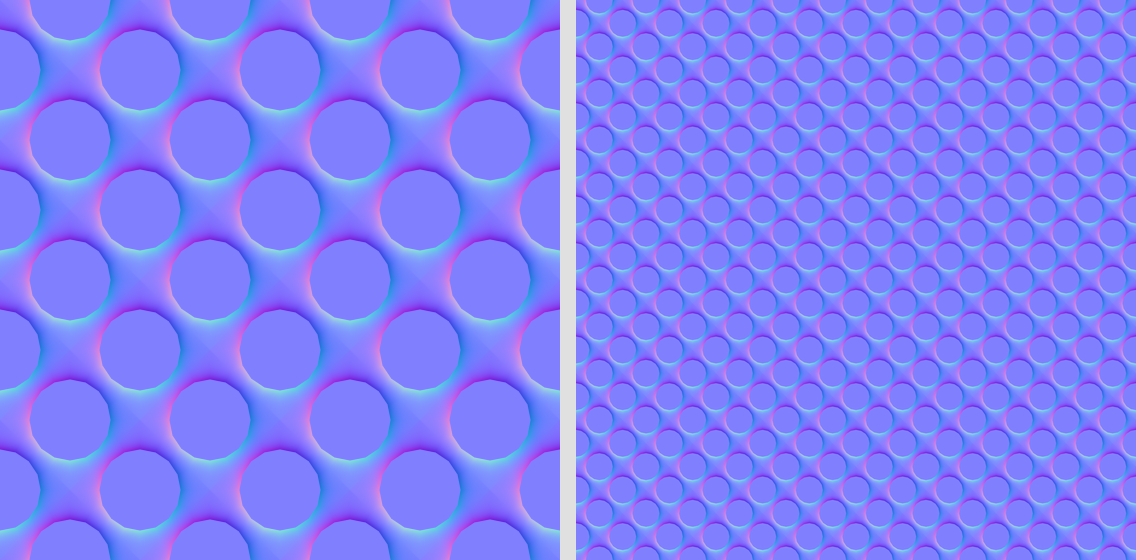
Left, the tile; right, the same tile 3 across and 3 down.
Reproduce this texture map procedurally as a Shadertoy shader.

```glsl
// Tangent-space normal map of a perforated sheet: staggered sixteen-sided holes
// with rims that slope down into them. Each hole adds a tilt towards its centre
// that fades with distance; the summed tilt is then encoded as a colour.

#define REPEATS 4.0        // lattice cells across and down
#define HOLE_RADIUS 0.290  // centre to corner, in cells
#define HOLE_SIDES 16.0
#define RIM_TILT 0.82      // sideways part of the normal at the rim
#define RIM_FALLOFF 0.060  // width of the rounded rim, in cells
#define CREASE_TILT 0.05   // faint cross where the struts meet
#define CREASE_REACH 0.20

const float TAU = 6.2831853;

// Distance to a regular polygon's sides, with corners on the axes.
float polygonDistance(vec2 p)
{
    float sector = TAU / HOLE_SIDES;
    float fold = mod(atan(p.y, p.x), sector) - 0.5 * sector;
    return length(p) * cos(fold) - HOLE_RADIUS * cos(0.5 * sector);
}

// Converts between cell axes and the diagonal axes of the struts.
vec2 toDiagonal(vec2 p) { return vec2(p.x + p.y, p.x - p.y); }
vec2 fromDiagonal(vec2 d) { return 0.5 * vec2(d.x + d.y, d.x - d.y); }

// Small tilt away from a strut junction, creased along both diagonals.
vec2 creaseTilt(vec2 p, float pixel)
{
    vec2 a = abs(p);
    float horizontal = smoothstep(-pixel, pixel, a.x - a.y);
    vec2 axis = sign(p) * vec2(horizontal, 1.0 - horizontal);
    return CREASE_TILT * axis * (1.0 - smoothstep(0.0, CREASE_REACH, length(p)));
}

void mainImage(out vec4 fragColor, in vec2 fragCoord)
{
    vec2 cell = REPEATS * fragCoord / iResolution.xy;
    float pixel = REPEATS / min(iResolution.x, iResolution.y);

    // Offset from the nearest junction of two struts
    vec2 diagonal = toDiagonal(cell);
    vec2 local = fromDiagonal(diagonal - round(diagonal));

    // Slopes of the four holes around that junction
    vec2 tilt = creaseTilt(local, pixel);
    float holeDistance = 1.0;
    for (int i = 0; i < 4; i++)
    {
        vec2 corner = vec2(i & 1, i >> 1) - 0.5;
        vec2 fromHole = local - fromDiagonal(corner);
        float d = polygonDistance(fromHole);
        vec2 inward = -fromHole / max(length(fromHole), 1e-4);
        tilt += RIM_TILT * inward * exp(-max(d, 0.0) / RIM_FALLOFF);
        holeDistance = min(holeDistance, d);
    }

    // Flat floor inside the holes
    tilt *= smoothstep(-0.7 * pixel, 0.7 * pixel, holeDistance);

    // Encode the unit normal
    vec3 normal = vec3(tilt, sqrt(max(1.0 - dot(tilt, tilt), 0.0)));
    fragColor = vec4(0.5 + 0.5 * normal, 1.0);
}
```
